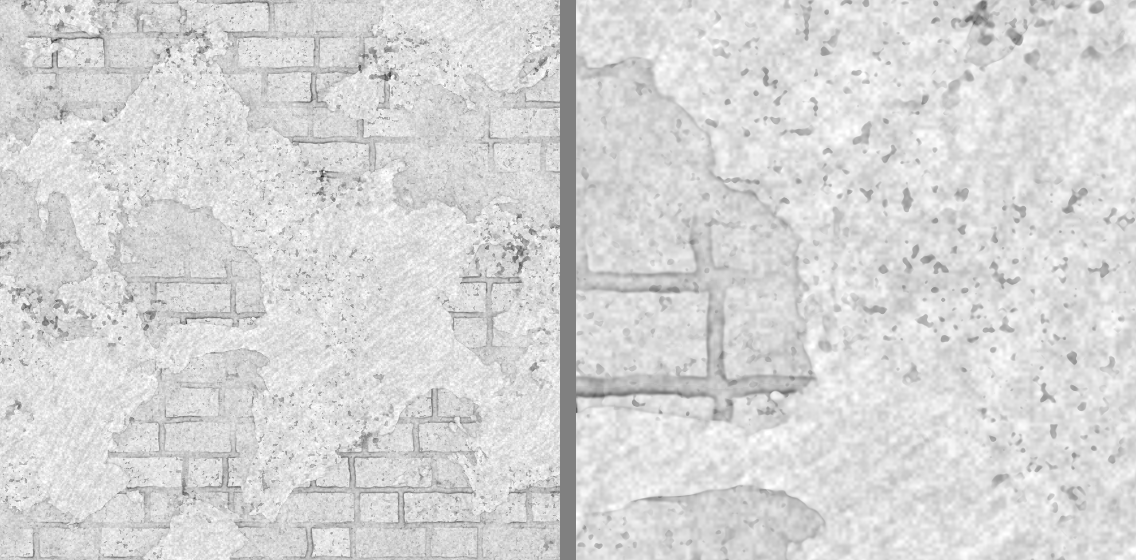
Left, the full canvas; right, a detail of the centre.
Give the GLSL for this texture map, as a WebGL 1 fragment shader.

```glsl
precision highp float;
// Whitewashed brick wall under flaking plaster, in pale greys.
// Layers: sandy wash, partly exposed bricks with joints, then plaster whose
// ragged outline is a noise threshold, finished with scratches and pits.
uniform vec2 u_resolution;

const float ROWS = 16.0;          // brick courses per canvas
const float PAIRS = 4.4;          // long + short brick pairs per course
const float JOINT = 0.0058;       // half width of a mortar joint
const float CORNER = 0.002;       // brick corner radius
const float WASH_TONE = 0.845;
const float BRICK_TONE = 0.885;
const float PLASTER_TONE = 0.879;

float hash(vec2 p) {
  vec3 q = fract(p.xyx * 0.1031);
  q += dot(q, q.yzx + 33.33);
  return fract((q.x + q.y) * q.z);
}

float noise(vec2 p) {
  vec2 i = floor(p), f = fract(p);
  f = f * f * (3.0 - 2.0 * f);
  return mix(mix(hash(i), hash(i + vec2(1.0, 0.0)), f.x),
             mix(hash(i + vec2(0.0, 1.0)), hash(i + 1.0), f.x), f.y);
}

vec2 rotate(vec2 p, float angle) {
  float c = cos(angle), s = sin(angle);
  return vec2(c * p.x - s * p.y, s * p.x + c * p.y);
}

// Layered noise; a higher gain gives a rougher result
float fbm(vec2 p, float gain) {
  float sum = 0.0, total = 0.0, amp = 1.0;
  for (int i = 0; i < 6; i++) {
    sum += amp * noise(p);
    total += amp;
    p = rotate(p, 0.65) * 2.03 + 17.3;
    amp *= gain;
  }
  return sum / total;
}

float bell(float x, float width) {
  return exp(-x * x / (width * width));
}

// Irregular dark specks from two scales of noise
float specks(vec2 p, float scale, float threshold) {
  float n = 0.65 * noise(p * scale) + 0.35 * noise(rotate(p, 0.8) * scale * 2.1);
  return smoothstep(threshold, threshold + 0.14, n);
}

// Signed distance to the brick of this cell (x) and its random value (y)
vec2 brick(vec2 p) {
  float row = floor(p.y * ROWS);
  float x = p.x * PAIRS + 0.5 * mod(row, 2.0) + 0.4 * hash(vec2(row, 7.0));
  vec2 cell = vec2(floor(x), row);
  float split = mix(0.52, 0.7, hash(cell));
  float isShort = step(split, fract(x));
  float left = isShort * split, right = mix(split, 1.0, isShort);
  vec2 local = vec2((fract(x) - 0.5 * (left + right)) / PAIRS,
                    (fract(p.y * ROWS) - 0.5) / ROWS);
  vec2 halfSize = 0.5 * vec2((right - left) / PAIRS, 1.0 / ROWS) - JOINT - CORNER;
  vec2 q = abs(local) - halfSize;
  float dist = length(max(q, 0.0)) + min(max(q.x, q.y), 0.0) - CORNER;
  return vec2(dist, hash(cell + 40.0 + 9.0 * isShort));
}

// Brushed streaks whose direction changes between areas
float scratches(vec2 p) {
  float steep = noise(rotate(p, 0.45) * vec2(250.0, 38.0));
  float shallow = noise(rotate(p, -0.6) * vec2(42.0, 230.0));
  return mix(steep, shallow, smoothstep(0.4, 0.6, noise(p * 7.0 + 5.0))) - 0.5;
}

float brickLayer(vec2 p, float wash, float grain) {
  vec2 wobble = vec2(noise(p * 40.0), noise(p * 40.0 + 50.0)) - 0.5;
  wobble += 0.5 * vec2(noise(p * 130.0), noise(p * 130.0 + 50.0)) - 0.25;
  vec2 b = brick(p + 0.004 * wobble);
  float exposure = smoothstep(0.44, 0.58, fbm(p * 6.5 + 31.0, 0.55));
  exposure *= mix(0.35, 1.0, b.y);
  float face = smoothstep(0.001, -0.0015, b.x);
  float dots = specks(p, 190.0, 0.67) * mix(0.4, 1.0, noise(p * 35.0));
  float faceTone = BRICK_TONE + 0.03 * (b.y - 0.5) + 0.18 * grain - 0.3 * dots;
  float crevice = bell(b.x - 0.001, 0.002) * smoothstep(0.25, 0.75, noise(p * 24.0 + 9.0));
  float jointTone = wash - 0.075 - 0.3 * crevice;
  return mix(wash, mix(jointTone, faceTone, face), exposure);
}

float plasterLayer(vec2 p, float grain) {
  float crust = noise(p * 120.0) + noise(p * 70.0 + 8.0) - 1.0;
  float roughArea = smoothstep(0.42, 0.6, fbm(p * 8.0 + 61.0, 0.55));
  float tone = PLASTER_TONE + 0.06 * (fbm(p * 18.0 + 4.0, 0.6) - 0.5) + 0.21 * grain;
  tone += 0.1 * scratches(p) * (1.0 - 0.6 * roughArea);
  tone += mix(0.02, 0.065, roughArea) * crust;
  return tone - roughArea * (0.005 + 0.22 * specks(p + 0.7, 170.0, 0.67));
}

void main() {
  vec2 p = gl_FragCoord.xy / min(u_resolution.x, u_resolution.y);
  float grain = 0.5 * (noise(p * 230.0) + noise(p * 430.0 + 11.0)) - 0.5;
  float mottle = fbm(p * 22.0 + 80.0, 0.65) - 0.5;
  float wash = WASH_TONE + 0.14 * mottle + 0.19 * grain;
  wash -= 0.12 * specks(p + 0.3, 180.0, 0.7);

  // Plaster height: positive where the coat remains
  vec2 warp = vec2(noise(p * 9.0 + 2.0), noise(p * 9.0 + 70.0)) - 0.5;
  float height = fbm(p * 5.6 + 0.5 * warp + 13.0, 0.58) - 0.497;
  float coat = smoothstep(-0.008, 0.008, height);
  float edgeStrength = mix(0.3, 1.0, noise(p * 16.0 + 90.0));

  float bare = brickLayer(p, wash, grain);
  bare -= 0.085 * edgeStrength * exp(min(height, 0.0) * 22.0);
  float plaster = plasterLayer(p, grain) + 0.025 * bell(height - 0.03, 0.02);
  float tone = mix(bare, plaster, coat) - 0.08 * edgeStrength * bell(height + 0.006, 0.012);

  // Clustered pits, mostly near the broken edges
  float cluster = smoothstep(0.53, 0.65, fbm(p * 9.0 + 120.0, 0.55)) * bell(height, 0.1);
  tone -= 0.3 * cluster * specks(p + 0.5, 105.0, 0.58);

  gl_FragColor = vec4(vec3(clamp(tone, 0.0, 1.0)), 1.0);
}
```
